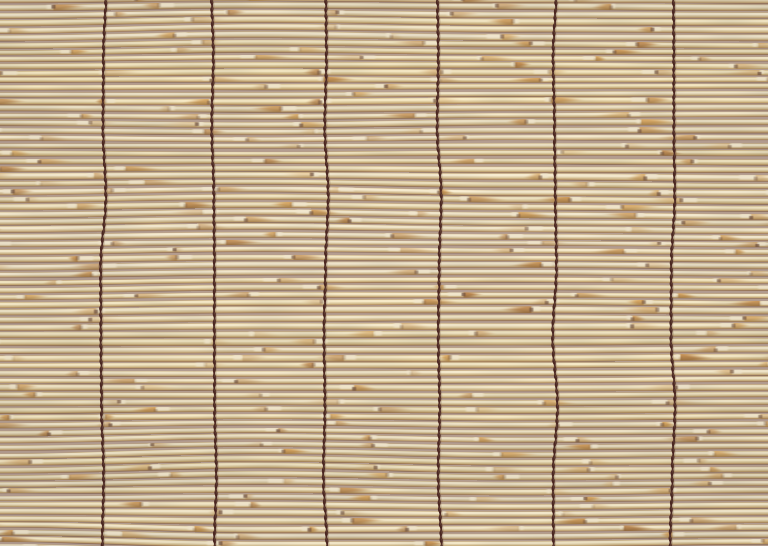
Write a WebGL 2 fragment shader that draws this texture.

```glsl
#version 300 es
precision highp float;
// A reed blind: about 73 thin horizontal reeds, shaded as cylinders over a mauve gap,
// with ochre sheaths, pale scars and dark specks at nodes, bound by six twisted cords.
// Every reed is one cell of a repeated row; hashes vary its girth, tint and nodes.

uniform vec2 u_resolution;
out vec4 fragColor;

const float REEDS_PER_WIDTH = 103.0;
const float NODE_CELLS = 7.0;
const int CORDS = 6;
const float TAU = 6.2831853;

const vec3 PALE  = vec3(0.91, 0.87, 0.78);
const vec3 CREAM = vec3(0.83, 0.77, 0.64);
const vec3 STRAW = vec3(0.75, 0.65, 0.48);
const vec3 SHADE = vec3(0.63, 0.49, 0.36);
const vec3 GAP   = vec3(0.70, 0.61, 0.56);
const vec3 DARK  = vec3(0.43, 0.31, 0.24);
const vec3 OCHRE = vec3(0.77, 0.59, 0.33);
const vec3 RUST  = vec3(0.62, 0.42, 0.24);
const vec3 CORD  = vec3(0.29, 0.15, 0.13);

float hash(vec2 p) {
  vec3 q = fract(p.xyx * 0.1031);
  q += dot(q, q.yzx + 33.33);
  return fract((q.x + q.y) * q.z);
}

float noise(vec2 p) {
  vec2 i = floor(p), f = fract(p);
  f = f * f * (3.0 - 2.0 * f);
  vec2 e = vec2(0.0, 1.0);
  return mix(mix(hash(i), hash(i + e.yx), f.x),
             mix(hash(i + e.xy), hash(i + e.yy), f.x), f.y);
}

// Soft-edged interval from a to b
float band(float a, float b, float soft, float x) {
  return smoothstep(a - soft, a + soft, x) * (1.0 - smoothstep(b - soft, b + soft, x));
}

// Cylinder shading: d runs from -1 at the underside to 1 at the top
vec3 reedShade(float d) {
  vec3 c = mix(SHADE, STRAW, smoothstep(-1.0, -0.6, d));
  c = mix(c, CREAM, smoothstep(-0.65, -0.2, d));
  c = mix(c, PALE, smoothstep(-0.2, 0.25, d));
  return mix(c, STRAW, smoothstep(0.6, 1.1, d));
}

// Node with a thin tapering sheath on one side and a pale scar on the other
vec3 addNode(vec3 c, float x, float row, float d, float pixel) {
  float u = x * NODE_CELLS + 17.0 * hash(vec2(row, 3.0));
  vec2 id = vec2(floor(u), row);
  float present = step(hash(id + 11.0), 0.55);
  float side = hash(id + 23.0) < 0.6 ? 1.0 : -1.0;
  float t = (fract(u) - mix(0.42, 0.58, hash(id + 37.0))) * side;
  float len = mix(0.1, 0.4, hash(id + 41.0));
  float soft = 0.008 + pixel * NODE_CELLS * 0.5;
  float vigor = hash(id + 53.0);
  float strength = present * mix(0.2, 0.95, vigor);

  float lean = mix(-0.4, 0.4, hash(id + 59.0));
  float taper = 1.0 - smoothstep(0.3, 1.0, t / len + 0.3 * abs(d - lean));
  float sheath = smoothstep(-soft, soft, t) * taper;
  vec3 skin = mix(OCHRE, RUST, 0.7 * hash(id + 67.0)) * (1.0 + 0.14 * d);
  c = mix(c, skin, sheath * strength);
  float scar = band(-0.03 - 0.12 * hash(id + 71.0), -0.01, 0.02, t);
  c = mix(c, PALE * 1.03, 0.7 * present * scar * smoothstep(-0.8, 0.0, d));
  float speck = band(-0.018, 0.018, soft, t) * (1.0 - smoothstep(0.3, 1.0, abs(d - lean)));
  return mix(c, DARK, 0.75 * present * speck * hash(id + 83.0));
}

vec3 reeds(vec2 p, float y, float pixel) {
  float row = floor(y);
  float girth = mix(0.33, 0.42, hash(vec2(row, 7.0)));
  girth += 0.06 * (noise(vec2(p.x * 5.0, row * 5.0)) - 0.5);
  float bend = 0.16 * (noise(vec2(p.x * 3.0, row * 9.0 + 40.0)) - 0.5);
  float d = (fract(y) - 0.5 - bend) / girth;
  float soft = 0.5 * pixel * REEDS_PER_WIDTH / girth;

  // Tint drifts between reeds and streaks along each one
  vec3 body = reedShade(d);
  float tone = hash(vec2(row, 19.0));
  body *= mix(vec3(1.0), vec3(1.01, 1.0, 0.94), tone);
  body *= 0.94 + 0.06 * hash(vec2(row, 29.0)) + 0.06 * noise(vec2(p.x * 20.0, row * 3.0));
  body = addNode(body, p.x, row, d, pixel);

  // The gap is darkest directly under a reed
  float under = smoothstep(-1.4, -1.0, d) * (1.0 - step(0.0, d));
  float depth = under * mix(0.1, 0.65, noise(vec2(p.x * 9.0, row * 7.0)));
  vec3 gap = mix(GAP, DARK, depth);
  return mix(gap, body, 1.0 - smoothstep(1.0 - soft, 1.0 + soft, abs(d)));
}

// Thin twisted cord that wanders sideways and pinches between reeds
vec3 addCord(vec3 c, vec2 p, float y, float index, float pixel) {
  float center = 0.135 + 0.148 * index - 0.0012 * index * (5.0 - index);
  center += 0.008 * (noise(vec2(p.y * 11.0, index * 13.0 + 5.0)) - 0.5);
  center += 0.0004 * sin(y * TAU * 0.5);
  float x = p.x - center;
  float halfWidth = 0.0016 + 0.0005 * cos(y * TAU);
  float shadow = band(-0.001, 0.003, 0.0012, x);
  float body = 1.0 - smoothstep(-0.6 * pixel, 0.6 * pixel, abs(x) - halfWidth);
  float strand = 0.5 + 0.5 * sin(y * TAU + x * 1400.0);
  c = mix(c, DARK, 0.3 * shadow);
  return mix(c, mix(CORD, DARK, 0.5 * strand * strand), body);
}

void main() {
  vec2 p = gl_FragCoord.xy / u_resolution.x;
  float pixel = 1.0 / u_resolution.x;
  float sag = 0.8 * (noise(vec2(p.x * 3.0, p.y * 9.0)) - 0.5);
  float y = p.y * REEDS_PER_WIDTH + sag;
  vec3 color = reeds(p, y, pixel);
  for (int i = 0; i < CORDS; i++) color = addCord(color, p, y, float(i), pixel);
  color *= 1.01 - 0.08 * dot(p - vec2(0.55, 0.4), p - vec2(0.55, 0.4));
  fragColor = vec4(color, 1.0);
}
```
